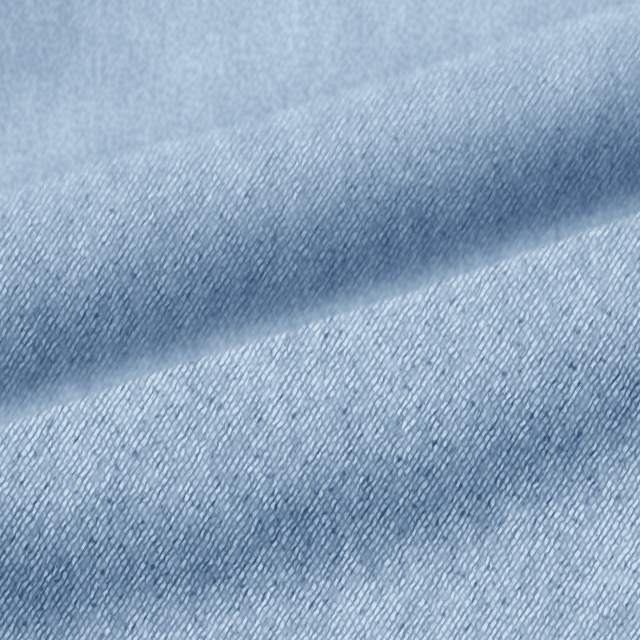
This texture is drawn by a Shadertoy shader. Its source:

```glsl
// Pale blue denim twill lying in two soft diagonal folds, blurred with distance.

float hash(vec2 p) {
    vec3 q = fract(vec3(p.xyx) * 0.1031);
    q += dot(q, q.yzx + 33.33);
    return fract((q.x + q.y) * q.z);
}

vec2 gradient(vec2 cell) {
    float angle = 6.2832 * hash(cell);
    return vec2(cos(angle), sin(angle));
}

// Gradient noise, roughly -0.7 to 0.7
float noise(vec2 p) {
    vec2 i = floor(p), f = fract(p);
    vec2 u = f * f * f * (f * (f * 6.0 - 15.0) + 10.0);
    vec2 e = vec2(1, 0);
    float low = mix(dot(gradient(i), f), dot(gradient(i + e), f - e), u.x);
    float high = mix(dot(gradient(i + e.yx), f - e.yx), dot(gradient(i + 1.0), f - 1.0), u.x);
    return mix(low, high, u.y);
}

// Steep diagonal ribs broken by faint, irregular stitches
float twill(vec2 p) {
    p += 0.0028 * vec2(noise(p * 45.0), noise(p * 45.0 + 71.0));
    p.x += 0.0022 * noise(p * 130.0 + 23.0);
    float across = dot(p, vec2(0.84, -0.54)) * 116.0;
    float rib = floor(across);
    float along = dot(p, vec2(0.54, 0.84)) * 72.0 + rib * 0.38 + 0.5 * hash(vec2(rib, 3.0));
    float ribCrown = 0.5 - 0.5 * cos(6.2832 * across);
    float stitch = 0.5 - 0.5 * cos(6.2832 * (along + 0.3 * fract(across)));
    float dye = hash(vec2(rib, floor(along + 0.3 * fract(across))) + 200.0) - 0.5;
    float depth = 1.0 + 1.1 * noise(vec2(across * 0.45, along * 0.6));
    float crown = smoothstep(0.0, 0.8, ribCrown);
    return depth * (1.05 * (crown - 0.62) + 0.55 * crown * (smoothstep(0.0, 0.55, stitch) - 0.7))
         + 0.75 * dye * crown;
}

// Cloudy fading with a slight vertical yarn direction
float fading(vec2 p) {
    return 0.45 * noise(p * vec2(80.0, 24.0)) + 0.5 * noise(p * vec2(34.0, 13.0) + 40.0)
         + 0.45 * noise(p * vec2(12.0, 7.0) + 90.0);
}

void mainImage(out vec4 fragColor, in vec2 fragCoord) {
    vec2 p = fragCoord / iResolution.xy;
    float pixel = 1.0 / iResolution.y;

    // Crests of the two folds
    float backCrest = 0.698 + 0.3 * p.x + 0.004 * sin(p.x * 9.0);
    float frontCrest = 0.333 + 0.333 * p.x + 0.003 * sin(p.x * 7.0);
    float span = backCrest - frontCrest;

    // Far cloth: bright, cooler at the left and just behind the crest
    float rise = max(p.y - backCrest, 0.0);
    float farTone = 0.85 - 0.20 * smoothstep(0.35, 0.0, p.x) * smoothstep(0.0, 0.25, rise)
                  - 0.10 * exp(-rise * 22.0);

    // Middle fold: lit crest sinking into the valley, with light bounced at its foot
    float s = clamp((p.y - frontCrest) / span, 0.0, 1.0);
    float middleTone = 0.17 - 0.10 * p.x + (0.63 + 0.10 * p.x) * smoothstep(0.12 + 0.10 * p.x, 0.85, s)
                     + 0.50 * exp(-s * s / 0.009) + 0.08 * smoothstep(0.85, 1.0, s);

    // Front fold: lit crest, shallow shaded hollow, lit foreground
    float drop = max(frontCrest - p.y, 0.0);
    float hollow = p.y - (0.08 + 0.06 * p.x + 0.22 * p.x * p.x);
    float hollowWidth = hollow > 0.0 ? 0.015 : 0.007;
    float frontTone = 0.79 - 0.44 * exp(-hollow * hollow / hollowWidth)
                    + 0.09 * exp(-drop * 25.0)
                    - 0.20 * smoothstep(0.25, 0.0, length(p));

    // Layers joined along softened crests
    float overBack = smoothstep(-0.007 - pixel, 0.007 + pixel, p.y - backCrest);
    float overFront = smoothstep(-0.004 - pixel, 0.004 + pixel, p.y - frontCrest);
    float tone = mix(frontTone, mix(middleTone, farTone, overBack), overFront);

    // Depth of field: the nearest cloth is the sharpest
    float middleFocus = mix(0.8, 0.4, p.x) * smoothstep(-0.1, 0.35, s) * smoothstep(1.15, 0.7, s);
    float frontFocus = 1.0 - 0.35 * p.x * smoothstep(0.25, 0.0, drop);
    float focus = mix(frontFocus, mix(middleFocus, 0.06, overBack), overFront);

    // Woven detail, with soft grain where the weave is out of focus
    tone += 0.42 * focus * twill(p);
    tone += 0.22 * mix(0.7, 1.0, focus) * fading(p);
    tone += 0.17 * (1.0 - 0.4 * focus) * noise(p * vec2(120.0, 95.0));
    vec2 ribGrain = vec2(dot(p, vec2(0.84, -0.54)) * 125.0, dot(p, vec2(0.54, 0.84)) * 60.0);
    tone -= 0.45 * focus * smoothstep(0.2, 0.6, noise(ribGrain + 15.0));

    // Indigo to bleached cotton
    tone = clamp(tone + 0.02, -0.15, 1.12);
    vec3 color = mix(vec3(0.28, 0.39, 0.52), vec3(0.75, 0.82, 0.89), tone);
    color += vec3(-0.005, 0.005, 0.008) * 4.0 * tone * (1.0 - tone);
    fragColor = vec4(clamp(color, 0.0, 1.0), 1.0);
}
```
